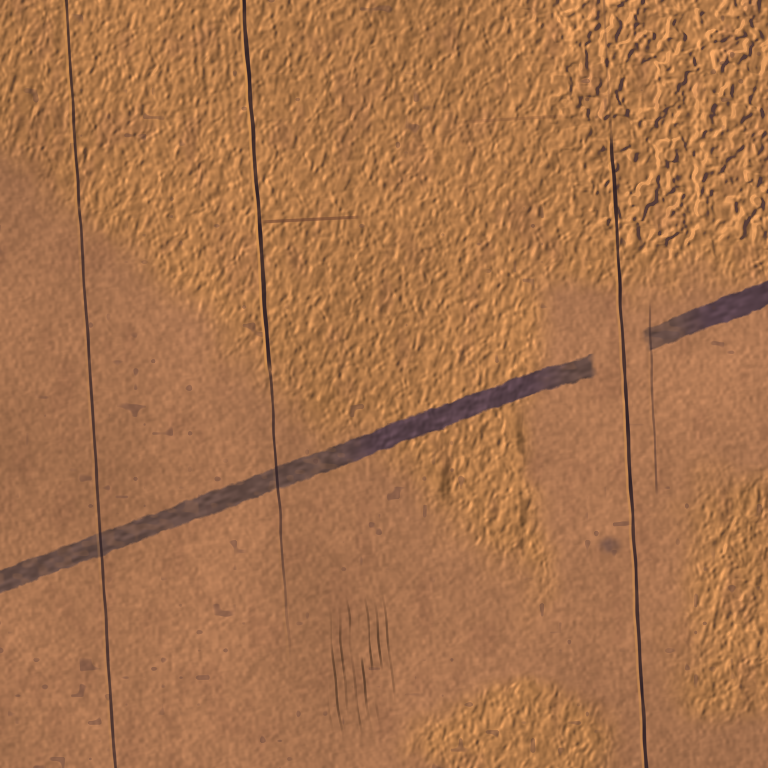
Give the GLSL for this texture, as a Shadertoy shader.

```glsl
float hash(vec2 p) {
    vec3 q = fract(vec3(p.xyx) * 0.1031);
    q += dot(q, q.yzx + 33.33);
    return fract((q.x + q.y) * q.z);
}

float noise(vec2 p) {
    vec2 i = floor(p), f = fract(p);
    f = f * f * (3.0 - 2.0 * f);
    return mix(mix(hash(i), hash(i + vec2(1, 0)), f.x),
               mix(hash(i + vec2(0, 1)), hash(i + vec2(1, 1)), f.x), f.y);
}

float fbm(vec2 p) {
    float sum = 0.0, amp = 0.5;
    for (int i = 0; i < 4; i++) {
        sum += amp * noise(p);
        p = mat2(1.6, 1.2, -1.2, 1.6) * p + 7.3;
        amp *= 0.5;
    }
    return sum;
}

float below(float lo, float hi, float v) { return 1.0 - smoothstep(lo, hi, v); }

float span(float lo, float hi, float soft, float v) {
    return smoothstep(lo - soft, lo + soft, v) * below(hi - soft, hi + soft, v);
}

// Coarse plaster: diagonal upper field, worn gap at right, patch at the bottom
float roughness(vec2 p) {
    p += 0.09 * (vec2(fbm(p * 12.0), fbm(p * 12.0 + 40.0)) - 0.47);
    float field = smoothstep(-0.05, 0.06, p.y - 0.8 + 0.83 * p.x);
    float worn = smoothstep(0.68, 0.73, p.x) * below(0.6, 0.66, p.y);
    worn *= 1.0 - smoothstep(0.86, 0.94, p.x) * below(0.34, 0.42, p.y) * smoothstep(0.04, 0.12, p.y);
    float patchy = below(0.7, 1.1, length((p - vec2(0.68, 0.03)) / vec2(0.14, 0.1)));
    return max(field * (1.0 - worn), patchy);
}

float lumpiness(vec2 p) {
    p += 0.05 * (vec2(noise(p * 20.0), noise(p * 20.0 + 9.0)) - 0.5);
    float corner = smoothstep(0.64, 0.84, p.x + 0.25 * (p.y - 0.8)) * smoothstep(0.62, 0.7, p.y);
    return max(corner, 0.4 * smoothstep(0.88, 0.96, p.x) * span(0.1, 0.36, 0.06, p.y));
}

float relief(vec2 p, float rough, float lumps) {
    vec2 w = p + 0.005 * vec2(noise(p * 60.0), noise(p * 60.0 + 19.0));
    float h = 0.36 * fbm(w * vec2(30, 42)) + 0.1 * noise(w * 170.0 + 3.0);
    mat2 lean = mat2(0.95, 0.3, -0.3, 0.95);
    h += rough * (0.4 * noise(lean * w * vec2(130, 80)) + 0.34 * noise(lean * w * vec2(230, 150)));
    // Separate crumbs
    float crumbs = noise(w * vec2(80, 70) + 5.0) * 0.75 + noise(w * 160.0 + 8.0) * 0.25;
    h += lumps * 0.75 * smoothstep(0.4, 0.75, crumbs);
    // Combed grooves
    float combed = span(0.24, 0.31, 0.025, p.x) * span(0.83, 0.97, 0.05, p.y);
    return h + 0.07 * combed * sin(620.0 * (p.x + 0.06 * p.y));
}

// x: dark crack, y: lit lip on its left
vec2 seam(vec2 p, float base, float slope, float lo, float hi, float width) {
    float d = p.x - base + slope * p.y + 0.002 * (noise(vec2(p.y * 30.0, base * 90.0)) - 0.5);
    width *= 0.75 + 0.5 * noise(vec2(p.y * 55.0, base * 50.0));
    float fade = 0.75 + 0.25 * noise(vec2(p.y * 40.0, base * 70.0));
    return span(lo, hi, 0.012, p.y) * fade * vec2(below(width - 0.0006, width + 0.0014, abs(d)),
                                                  below(0.0005, 0.003, abs(d + width + 0.002)));
}

void mainImage(out vec4 fragColor, in vec2 fragCoord) {
    vec2 p = fragCoord / iResolution.xy;
    float rough = roughness(p), lumps = lumpiness(p);

    // Ochre wall: pinker where worn, deeper toward the lumpy corner
    vec3 color = mix(vec3(0.65, 0.447, 0.312), vec3(0.68, 0.468, 0.287), rough);
    color *= 0.9 + 0.22 * fbm(p * vec2(7, 5) + 3.0);
    color *= 1.0 - 0.06 * smoothstep(0.2, 0.0, p.x) * smoothstep(0.4, 0.7, p.y);
    color *= 1.0 + 0.05 * span(0.86, 1.1, 0.04, p.x) * span(0.42, 0.54, 0.05, p.y);
    color = mix(color, vec3(0.55, 0.365, 0.265), 0.28 * smoothstep(0.5, 0.75, fbm(p * vec2(36, 18))));
    color *= 0.93 + 0.14 * noise(p * vec2(230, 170));

    // Painted diagonal stripe, broken near the right seam
    float axis = 0.2425 + 0.373 * p.x - 0.006 * span(0.72, 0.8, 0.04, p.x) + 0.003 * smoothstep(0.8, 1.0, p.x);
    float offset = abs(p.y - axis + 0.008 * (fbm(p * 75.0) - 0.47));
    float halfWidth = 0.0145 + 0.002 * smoothstep(0.88, 0.95, p.x);
    float stripe = below(halfWidth - 0.002, halfWidth + 0.002, offset);
    stripe *= 1.0 - span(0.772, 0.843, 0.008, p.x + 0.012 * (noise(p * 120.0) - 0.5));
    float fresh = max(span(0.46, 0.72, 0.04, p.x), smoothstep(0.87, 0.93, p.x));
    float grain = noise(mat2(0.94, -0.35, 0.35, 0.94) * p * vec2(85, 200));
    vec3 paint = mix(vec3(0.375, 0.285, 0.26), vec3(0.325, 0.245, 0.28), fresh);
    float wear = 0.2 * (1.0 - fresh) * smoothstep(0.5, 0.8, noise(p * vec2(90, 140) + 6.0));
    color = mix(color, paint * (0.82 + 0.36 * grain), stripe * (0.95 - wear));
    float smudge = below(0.3, 1.1, length((p - vec2(0.794, 0.29)) / vec2(0.018, 0.014)));
    color = mix(color, vec3(0.38, 0.28, 0.26), 0.8 * smudge * (0.4 + 0.6 * noise(p * 130.0)));

    // Raking light across the plaster
    vec2 toLight = vec2(-0.003, 0.0014);
    float light = relief(p, rough, lumps) - relief(p + toLight, rough, lumps);
    light *= 1.0 - 0.55 * stripe;
    color *= 1.0 + clamp(light * 1.05, -0.42, 0.32);
    float hollow = smoothstep(0.17, 0.42, -light) * max(lumps, 0.4 * rough);
    color = mix(color, vec3(0.31, 0.22, 0.24), 0.7 * hollow);

    // Sparse pits
    float pit = smoothstep(0.84, 0.93, noise(p * 85.0 + 31.0)) * smoothstep(0.6, 0.75, noise(p * 17.0));
    color = mix(color, vec3(0.36, 0.25, 0.23), 0.4 * pit);

    // Vertical runs under the stripe
    float run = below(0.002, 0.008, abs(p.x - 0.684 + 0.008 * noise(vec2(p.y * 35.0, 2.0)))) * span(0.28, 0.46, 0.03, p.y);
    run += below(0.002, 0.009, abs(p.x - 0.58)) * span(0.345, 0.4, 0.015, p.y);
    color *= 1.0 - 0.26 * run * smoothstep(0.25, 0.65, noise(p * vec2(130, 50)));

    // Fine vertical scratches
    float scratched = span(0.43, 0.51, 0.012, p.x) * span(0.1, 0.22, 0.035, p.y + 0.05 * noise(vec2(p.x * 90.0, 4.0)));
    float across = abs(fract((p.x + 0.13 * p.y) * 80.0 + 0.5 * noise(p * vec2(9, 25))) - 0.5);
    float scratch = below(0.04, 0.2, across) * smoothstep(0.25, 0.6, noise(vec2(p.x * 80.0, p.y * 18.0)));
    color *= 1.0 - 0.4 * scratched * scratch;

    // Board seams
    vec2 crack = seam(p, 0.150, 0.064, -0.1, 0.73, 0.0014) * vec2(0.8, 0.25);
    crack = max(crack, seam(p, 0.150, 0.064, 0.73, 1.1, 0.0013) * vec2(0.85, 0.6));
    crack = max(crack, seam(p, 0.388, 0.071, 0.52, 1.1, 0.002) * vec2(1.0, 0.95));
    crack = max(crack, seam(p, 0.388, 0.071, 0.14, 0.52, 0.0012) * vec2(0.8 * smoothstep(0.1, 0.4, p.y), 0.1));
    crack = max(crack, seam(p, 0.842, 0.056, -0.1, 0.82, 0.0017) * vec2(0.95, 0.6));
    crack = max(crack, seam(p, 0.842, 0.056, 0.82, 1.1, 0.001) * vec2(0.25, 0.1));
    crack = max(crack, seam(p, 0.868, 0.037, 0.36, 0.6, 0.001) * vec2(0.4, 0.1));
    color = mix(color, vec3(0.84, 0.58, 0.32), crack.y);
    color = mix(color, vec3(0.17, 0.12, 0.14), crack.x);

    // Short horizontal creases
    float crease = span(0.342, 0.465, 0.012, p.x) * below(0.001, 0.003, abs(p.y - 0.694 - 0.05 * p.x));
    crease += 0.4 * span(0.61, 0.73, 0.02, p.x) * below(0.001, 0.003, abs(p.y - 0.805 - 0.06 * p.x));
    color = mix(color, vec3(0.4, 0.25, 0.19), 0.55 * crease);

    fragColor = vec4(clamp(color, 0.0, 1.0), 1.0);
}
```
